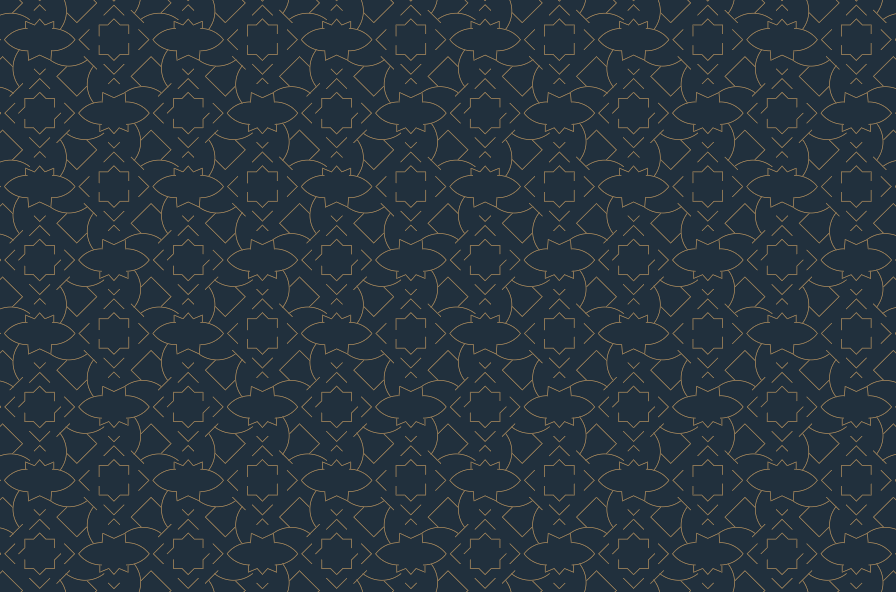
Give the GLSL for this pattern, as a Shadertoy shader.

```glsl
// Checkerboard of fine gold rosettes and eight-point stars on dark slate blue.
#define CELLS vec2(12.07, 8.06)
#define ORIGIN vec2(0.535, 0.52)
#define LINE_WIDTH 0.0085
#define STAR_HALF 0.2
#define CHEVRON_REACH 0.47
#define CHEVRON_ARM 0.135
#define PETAL_REACH 0.475
#define FRAME_HALF 0.19
#define SLATE vec3(0.13, 0.19, 0.24)
#define GOLD vec3(0.79, 0.62, 0.39)

float segment(vec2 p, vec2 a, vec2 b) {
    vec2 pa = p - a, ba = b - a;
    return length(pa - ba * clamp(dot(pa, ba) / dot(ba, ba), 0.0, 1.0));
}

// Circular arc around centre, spanning mid +- halfAngle (from the x axis)
float arc(vec2 p, vec2 centre, float radius, float mid, float halfAngle) {
    p -= centre;
    vec2 axis = vec2(cos(mid), sin(mid));
    p = vec2(dot(p, axis), abs(dot(p, vec2(-axis.y, axis.x))));
    vec2 tip = radius * vec2(cos(halfAngle), sin(halfAngle));
    bool inside = atan(p.y, p.x) < halfAngle;
    return inside ? abs(length(p) - radius) : length(p - tip);
}

// Open eight-point star inside four corner chevrons
float star(vec2 p, bool slashed) {
    vec2 a = abs(p);
    float notch = STAR_HALF * 0.4142;
    vec2 corner = vec2(STAR_HALF);
    float d = segment(a, corner, vec2(STAR_HALF, notch));
    d = min(d, segment(a, corner, vec2(notch, STAR_HALF)));
    d = min(d, segment(a, vec2(notch, STAR_HALF), vec2(0.0, STAR_HALF * 1.4142)));

    // Half tips at the sides, on alternate rows
    vec2 turned = p.x < 0.0 ? -p : p;
    vec2 sideEnd = slashed ? vec2(STAR_HALF * 1.4142, 0.0) : vec2(STAR_HALF, -notch * 0.6);
    d = min(d, segment(turned, vec2(STAR_HALF, -notch), sideEnd));

    vec2 folded = a.x > a.y ? a : a.yx;
    vec2 armEnd = vec2(CHEVRON_REACH - CHEVRON_ARM, CHEVRON_ARM);
    return min(d, segment(folded, vec2(CHEVRON_REACH, 0.0), armEnd));
}

// Rosette: pinwheel arcs, two side petals and a pointed heart
float rosette(vec2 p) {
    float d = 1.0;
    vec2 r = p;
    for (int k = 0; k < 4; k++) {
        d = min(d, arc(r, vec2(0.39, -0.05), 0.41, 1.5708, 0.67));
        r = vec2(r.y, -r.x);
    }
    vec2 a = abs(p);
    d = min(d, arc(a, vec2(0.17, -0.23), 0.382, 1.11, 0.46));
    d = min(d, segment(a, vec2(0.0, PETAL_REACH), vec2(0.075, PETAL_REACH - 0.075)));

    vec2 h = vec2(a.x, p.y);
    d = min(d, segment(h, vec2(0.0, 0.21), vec2(0.15, 0.28)));
    d = min(d, segment(h, vec2(0.15, 0.28), vec2(0.16, 0.15)));
    d = min(d, segment(h, vec2(0.0, -0.28), vec2(0.07, -0.2)));
    d = min(d, segment(h, vec2(0.07, -0.2), vec2(0.19, -0.25)));
    return min(d, segment(h, vec2(0.19, -0.25), vec2(0.19, -0.15)));
}

// Tilted open frame where four cells meet
float frame(vec2 p, vec2 id) {
    if (mod(id.y, 2.0) > 0.5) p = -p;
    if (mod(id.x + id.y, 2.0) > 0.5) p.y = -p.y;
    vec2 t = vec2(p.x + p.y, abs(p.y - p.x)) * 0.7071;
    vec2 corner = vec2(-FRAME_HALF, FRAME_HALF);
    float d = segment(t, vec2(-FRAME_HALF, 0.0), corner);
    d = min(d, segment(t, corner, vec2(0.0, FRAME_HALF)));
    return min(d, segment(t, vec2(0.26, 0.0), vec2(0.26, 0.12)));
}

// Share of one pixel covered by a thin line at distance d
float coverage(float d, float pixel) {
    float halfWidth = 0.5 * LINE_WIDTH;
    return clamp(0.5 + (halfWidth - d) / pixel, 0.0, 1.0)
         - clamp(0.5 - (halfWidth + d) / pixel, 0.0, 1.0);
}

void mainImage(out vec4 fragColor, in vec2 fragCoord) {
    vec2 p = fragCoord / iResolution.xy * CELLS - ORIGIN;
    float pixel = CELLS.y / iResolution.y;
    vec2 home = floor(p + 0.5);
    vec2 joint = floor(p);
    float d = frame(p - joint - 0.5, joint);

    // Neighbours are included because the arcs reach past their own cell
    for (int y = -1; y <= 1; y++) {
        for (int x = -1; x <= 1; x++) {
            vec2 id = home + vec2(x, y);
            vec2 q = p - id;
            bool oddRow = mod(id.y, 2.0) > 0.5;
            if (mod(id.x + id.y, 2.0) > 0.5) {
                if (oddRow) q.y = -q.y;
                d = min(d, rosette(q));
            } else {
                d = min(d, star(q, !oddRow));
            }
        }
    }
    fragColor = vec4(mix(SLATE, GOLD, coverage(d, pixel)), 1.0);
}
```
